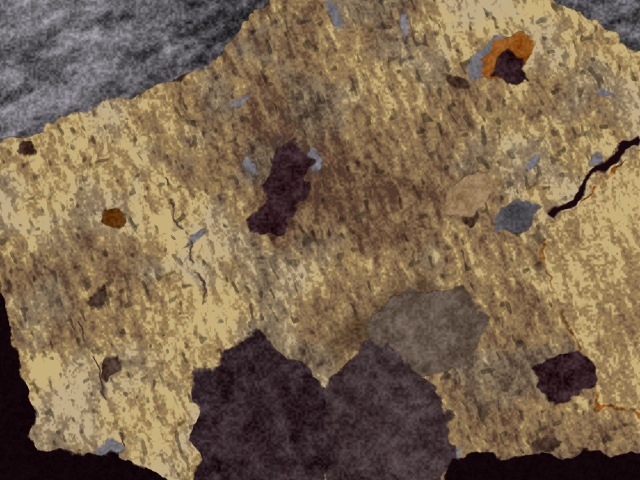
Give the GLSL for this texture, as a Shadertoy shader.

```glsl
// Thin section of rock under a polarising microscope: a streaked tan crystal
// with grey, dark and orange-rimmed grains. Value noise gives the mottling,
// noise-warped faceted distances give the ragged grains.
#define STREAK_CONTRAST 1.15
#define MOTTLE_CONTRAST 1.35
#define GRIT_CONTRAST 0.62
#define HOST_LEVEL 0.72
#define EDGE_SOFTNESS 0.003
#define EDGE_WARP 0.05
#define SEAM_DEPTH 0.35
#define CELL 0.15
#define INCLUSION_SHARE 0.4

const vec3 UMBER = vec3(.33, .23, .18);
const vec3 BROWN = vec3(.43, .32, .23);
const vec3 TAN = vec3(.53, .43, .31);
const vec3 OCHRE = vec3(.62, .51, .33);
const vec3 CREAM = vec3(.78, .69, .48);
const vec3 BLACK = vec3(.07, .02, .04);
const vec3 PLUM = vec3(.19, .11, .13);
const vec3 SLATE = vec3(.36, .35, .37);
const vec3 RUST = vec3(.55, .31, .09);

// Shared per pixel: warped position, seam strength, grain speckle
vec2 w;
float seam;
vec3 speckle;

float hash(vec2 p) {
    vec3 q = fract(p.xyx * .1031);
    q += dot(q, q.yzx + 33.33);
    return fract((q.x + q.y) * q.z);
}

float noise(vec2 p) {
    vec2 i = floor(p), f = fract(p);
    f = f * f * (3. - 2. * f);
    return mix(mix(hash(i), hash(i + vec2(1, 0)), f.x),
               mix(hash(i + vec2(0, 1)), hash(i + 1.), f.x), f.y);
}

// Five octaves, centred on zero
float fbm(vec2 p) {
    float sum = -.48, amp = .5;
    for (int i = 0; i < 5; i++) {
        sum += amp * noise(p);
        p = mat2(1.6, 1.2, -1.2, 1.6) * p + 17.3;
        amp *= .5;
    }
    return sum;
}

float segment(vec2 p, vec2 a, vec2 b) {
    vec2 ab = b - a;
    return length(p - a - ab * clamp(dot(p - a, ab) / dot(ab, ab), 0., 1.));
}

// Rotated chip bounded by seven uneven facets
float grain(vec2 centre, vec2 radii, float angle) {
    float c = cos(angle), s = sin(angle), d = -9.;
    vec2 q = mat2(c, -s, s, c) * (w - centre) / radii;
    for (float i = 0.; i < 7.; i++) {
        float h = hash(centre * 300. + i * 7.), a = (i + .6 * h) * .8976;
        d = max(d, dot(q, vec2(cos(a), sin(a))) - .82 - .26 * h);
    }
    return d * min(radii.x, radii.y);
}

float cover(float d) { return 1. - smoothstep(-EDGE_SOFTNESS, EDGE_SOFTNESS, d); }

// Fill a shape and darken parts of its outline
void paint(inout vec3 col, float d, vec3 tint) {
    col = mix(col, tint, cover(d));
    col *= 1. - SEAM_DEPTH * seam * cover(abs(d) - .001);
}

void chip(inout vec3 col, vec2 centre, vec2 radii, float angle, vec3 tint) {
    paint(col, grain(centre, radii, angle), tint + speckle);
}

vec3 hostRamp(float t) {
    vec4 k = clamp(t * 4. - vec4(0, 1, 2, 3), 0., 1.);
    return mix(mix(mix(mix(UMBER, BROWN, k.x), TAN, k.y), OCHRE, k.z), CREAM, k.w);
}

void mainImage(out vec4 fragColor, in vec2 fragCoord) {
    vec2 p = fragCoord / iResolution.y;
    vec2 wobble = vec2(fbm(p * 22.), fbm(p * 22. + 40.));
    w = p + EDGE_WARP * wobble;
    seam = smoothstep(.4, .7, noise(p * 32. + 8.));

    // Streaked, mottled and gritty host crystal
    vec2 along = mat2(.94, .34, .34, -.94) * p + .02 * wobble;
    float streak = fbm(along * vec2(85, 30)), mottle = fbm(p * 5. + 3.);
    float grit = noise(p * 210.) * .65 + noise(p * 110. + 30.) * .35 - .5;
    speckle = vec3(.17 * grit + .26 * fbm(p * 34.));
    float shade = exp(-pow(segment(p, vec2(.47, .76), vec2(1.04, .5)) / .15, 2.))
                + exp(-pow(length(p - vec2(1.06, .2)) / .2, 2.));
    vec3 col = hostRamp(HOST_LEVEL + MOTTLE_CONTRAST * mottle + STREAK_CONTRAST * streak
                        + GRIT_CONTRAST * grit - .4 * shade);
    float haze = smoothstep(-.06, .14, fbm(p * 9. + 70.));
    col = mix(col, dot(col, vec3(.34)) * vec3(1.1, 1, .87), .5 * haze);
    col *= 1. - .35 * smoothstep(.74, .92, noise(along * vec2(95, 60) + 50.));

    // Scattered small inclusions
    vec2 cell = floor(p / CELL);
    float pick = hash(cell + 5.), kind = hash(cell + 21.);
    vec2 spot = (cell + .3 + .4 * vec2(hash(cell + 9.), kind)) * CELL;
    vec2 size = vec2(.012 + .022 * hash(cell + 31.), .008 + .012 * kind);
    vec3 tint = kind < .5 ? SLATE * 1.25 : kind < .9 ? UMBER * .8 : RUST * .7;
    if (pick < INCLUSION_SHARE) chip(col, spot, size, pick * 9., tint);

    // Broken cleavage cracks
    for (float i = 0.; i < 3.; i++) {
        vec2 start = vec2(.51, .91) - i * vec2(.17, .29);
        float d = segment(w, start, start + vec2(.09, -.25));
        float gaps = smoothstep(.4, .6, noise(p * 45. + i));
        col = mix(col, i < 1. ? SLATE : PLUM, cover(d - .002) * gaps * .85);
    }

    // Grey neighbours in the upper corners
    float left = .71 + .33 * w.x + .75 * max(w.x - .42, 0.) - w.y;
    float right = 1. - .584 * (w.x - 1.155) - w.y;
    float cloud = fbm(mat2(1, -.5, .5, 1) * p * vec2(20, 42));
    float dim = .35 * smoothstep(.2, .5, p.x) - .8 * mottle;
    paint(col, min(left, right), SLATE * (1.1 + 1.5 * cloud + .8 * grit - dim));

    // Yellow grain, its rusty rim and the black crack
    float upper = 1.12 + 1.115 * max(w.y - .5, 0.) - w.x;
    float lower = max(1.12 + .38 * (.5 - w.y) - w.x, .15 - .3 * (w.x - 1.26) - w.y);
    float yellow = max(upper, lower);
    paint(col, yellow, hostRamp(.72 + 1.1 * mottle + .9 * streak + .7 * grit));
    float rim = cover(abs(yellow) - .007 * noise(p * 28.));
    col = mix(col, RUST * (.9 + grit), rim * (.35 + .6 * seam));
    float crack = segment(w, vec2(1.155, .55), vec2(1.325, .715));
    paint(col, crack - .004 - .006 * noise(p * 30.), BLACK * 1.4);

    // Large grains along the bottom under a brown stain
    float stain = 1. - smoothstep(0., .07, segment(w, vec2(.72, .29), vec2(.88, .39)));
    col = mix(col, BROWN * .75 + speckle, .8 * stain);
    chip(col, vec2(.875, .31), vec2(.13, .095), .3, vec3(.38, .32, .28));
    chip(col, vec2(.815, .1), vec2(.14, .17), .1, vec3(.26, .2, .21));
    chip(col, vec2(.55, .1), vec2(.15, .21), .15, vec3(.2, .14, .16));

    // Dark grains, clear crystal and orange grain
    float dark = min(grain(vec2(.6, .627), vec2(.05, .07), -.3),
                     grain(vec2(.573, .545), vec2(.046, .032), .3));
    paint(col, dark, PLUM + speckle);
    chip(col, vec2(1.178, .215), vec2(.06, .052), .6, PLUM);
    chip(col, vec2(1.085, .548), vec2(.055, .028), .5, SLATE * .9);
    chip(col, vec2(.972, .597), vec2(.068, .04), .5, TAN * 1.1);
    chip(col, vec2(1.02, .875), vec2(.06, .035), .7, SLATE * 1.1);
    chip(col, vec2(1.055, .872), vec2(.056, .047), .5, RUST);
    chip(col, vec2(1.062, .853), vec2(.04, .037), .2, PLUM);

    // Black gaps along the lower edge
    float gapLeft = max(.1 - .25 * w.y - w.x, min(.06, .6 * (.345 - w.x)) - w.y);
    float gapRight = min(.055 - w.y, w.x - .94);
    paint(col, -max(gapLeft, gapRight), BLACK + .04 * grit);

    fragColor = vec4(clamp(col, 0., 1.), 1);
}
```
